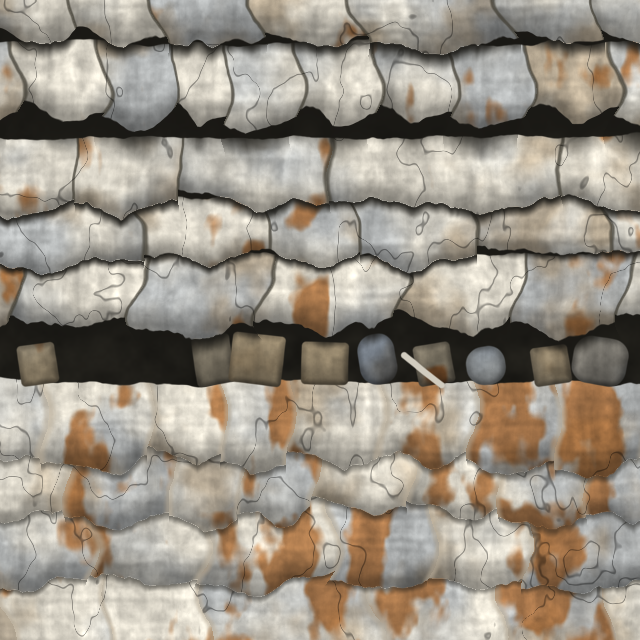
Give the GLSL for this texture, as a Shadertoy shader.

```glsl
const vec3 GREY = vec3(0.65, 0.66, 0.66);
const vec3 CREAM = vec3(0.82, 0.80, 0.75);
const vec3 TAN = vec3(0.62, 0.55, 0.45);
const vec3 RUST = vec3(0.58, 0.36, 0.17);
const vec3 DARK = vec3(0.10, 0.095, 0.08);
const float CAVITY_FLOOR = 0.405;
const int COURSES = 9;
const int CAVITY_ROOF = 4;

// Per course, bottom up: lower edge, upper edge, blocks across, shadow depth
const vec4 COURSE[COURSES] = vec4[COURSES](
    vec4(-0.08, 0.14, 5.0, 0.010), vec4(0.10, 0.23, 6.0, 0.012),
    vec4(0.20, 0.31, 7.0, 0.014), vec4(0.285, 0.405, 7.0, 0.014),
    vec4(0.500, 0.605, 5.0, 0.030), vec4(0.605, 0.690, 5.0, 0.016),
    vec4(0.690, 0.785, 4.0, 0.020), vec4(0.825, 0.935, 8.0, 0.060),
    vec4(0.945, 1.120, 6.0, 0.028));

float hash(vec2 p) {
    vec3 q = fract(p.xyx * vec3(0.1031, 0.1030, 0.0973));
    q += dot(q, q.yzx + 33.33);
    return fract((q.x + q.y) * q.z);
}

float noise(vec2 p) {
    vec2 i = floor(p), f = fract(p);
    f = f * f * (3.0 - 2.0 * f);
    return mix(mix(hash(i), hash(i + vec2(1, 0)), f.x),
               mix(hash(i + vec2(0, 1)), hash(i + vec2(1, 1)), f.x), f.y);
}

float fbm(vec2 p) {
    float sum = 0.0, amp = 0.53;
    for (int i = 0; i < 4; i++) {
        sum += amp * noise(p);
        p = p * 2.03 + 17.3;
        amp *= 0.5;
    }
    return sum;
}

float cover(float d) { return smoothstep(0.0015, -0.0015, d); }

float roundBox(vec2 p, vec2 halfSize, float r) {
    vec2 q = abs(p) - halfSize + r;
    return length(max(q, 0.0)) + min(max(q.x, q.y), 0.0) - r;
}

float segment(vec2 p, vec2 a, vec2 b) {
    vec2 d = b - a;
    return length(p - a - d * clamp(dot(p - a, d) / dot(d, d), 0.0, 1.0));
}

// Weathered stone: mottling, vertical stains, grain and rust patches
vec3 stone(vec2 p, float seed, float rustiness) {
    vec2 s = p + seed * 7.0;
    vec3 col = mix(GREY, CREAM, smoothstep(0.3, 0.65, fbm(s * 6.0) + 0.4 * (seed - 0.5)));
    col = mix(col, TAN, 0.65 * smoothstep(0.52, 0.75, fbm(s * 8.0 + 40.0)));
    float rust = fbm(s * vec2(13.0, 8.0) + 80.0) + 0.12 * rustiness;
    col = mix(col, RUST, 0.8 * smoothstep(0.66, 0.76, rust));
    col *= 0.84 + 0.32 * fbm(s * vec2(55.0, 9.0));
    return col * (0.84 + 0.32 * fbm(s * 65.0));
}

// Loose stones resting in the open cavity, with one clear gap
vec3 looseStones(vec3 col, vec2 p) {
    for (int i = 0; i < 11; i++) {
        float k = float(i), pick = hash(vec2(k, 5.0));
        float x = (k + 0.3 + 0.5 * hash(vec2(k, 2.0))) / 11.0;
        if (abs(x - 0.19) < 0.055) continue;
        vec2 size = vec2(0.028 + 0.016 * pick, 0.030 + 0.012 * hash(vec2(k, 8.0)));
        vec2 q = p - vec2(x, CAVITY_FLOOR - 0.006 + size.y);
        float tilt = 0.4 * (pick - 0.5);
        q = mat2(cos(tilt), tilt, -tilt, cos(tilt)) * q;
        float boxy = step(0.6, hash(vec2(k, 11.0)));
        float d = roundBox(q, size, mix(0.027, 0.007, boxy));
        float light = 0.85 + 5.0 * (q.y - 0.4 * q.x) - 0.25 * smoothstep(-0.012, 0.0, d);
        vec3 tint = mix(vec3(0.78, 0.82, 0.88), vec3(0.78, 0.72, 0.62), boxy);
        col = mix(col, stone(p, pick, -1.0) * tint * light, cover(d));
    }
    float root = segment(p, vec2(0.632, 0.445), vec2(0.69, 0.398)) - 0.005;
    return mix(col, CREAM, cover(root));
}

// One row of blocks, with the shade it casts on whatever lies below
vec3 course(vec3 col, vec2 p, vec4 c, float row) {
    float soft = step(c.y, CAVITY_FLOOR + 0.001);
    float along = p.x * c.z + 0.9 * noise(vec2(p.x * c.z * 0.6, row * 9.0));
    along += 0.25 * (noise(vec2(p.y * 14.0, row)) - 0.5) + row * 0.37;
    float id = floor(along), u = fract(along);
    float seed = hash(vec2(id, row * 3.0 + 1.0));
    float rough = fbm(vec2(p.x * 22.0, row * 5.0)) - 0.5;
    float belly = 1.0 - abs(2.0 * u - 0.7 - 0.6 * seed);
    float low = c.x + 0.024 * (seed - 0.5) - 0.022 * belly + 0.035 * rough;
    float high = c.y + 0.012 * (noise(vec2(p.x * 9.0, row * 4.0)) - 0.5) + 0.012 * rough;

    float below = low - p.y;
    float shade = (1.0 - smoothstep(0.0, c.w, below)) * step(0.0, below);
    col = mix(col, DARK, shade * mix(0.92, 0.5, soft));

    float rise = clamp((p.y - low) / (high - low), 0.0, 1.0);
    vec3 face = stone(p, seed, soft);
    face *= mix(0.68, 1.06, smoothstep(0.0, 0.4, rise)) + 0.3 * (seed - 0.5) * (u - 0.5);
    face *= 0.94 + 0.12 * noise(vec2(p.x * 5.0, p.y * 130.0 + row));

    // Joints: dark cracks above the cavity, pale filled seams below it
    float joint = min(u, 1.0 - u) / c.z;
    float seam = 1.0 - smoothstep(0.001, mix(0.005, 0.012, soft), joint);
    vec3 filling = mix(DARK * 2.6, mix(TAN, CREAM, 0.45), soft);
    face = mix(face, filling, seam * mix(0.75, 0.6, soft));
    float crack = abs(fbm(p * vec2(9.0, 6.0) + row * 11.0) - 0.5);
    face *= 1.0 - 0.35 * smoothstep(0.008, 0.0, crack);
    return mix(col, face, cover(max(below, p.y - high)));
}

void mainImage(out vec4 fragColor, in vec2 fragCoord) {
    vec2 p = fragCoord / iResolution.xy;
    vec2 rugged = vec2(fbm(p * 16.0), fbm(p * 16.0 + 50.0)) - 0.5;
    vec2 q = p + 0.014 * rugged;
    vec3 col = DARK * (0.7 + 0.8 * fbm(p * 25.0));
    for (int i = 0; i < COURSES; i++) {
        if (i == CAVITY_ROOF) col = looseStones(col, p + 0.003 * rugged);
        col = course(col, q, COURSE[i], float(i));
    }
    fragColor = vec4(clamp(col, 0.0, 1.0), 1.0);
}
```
